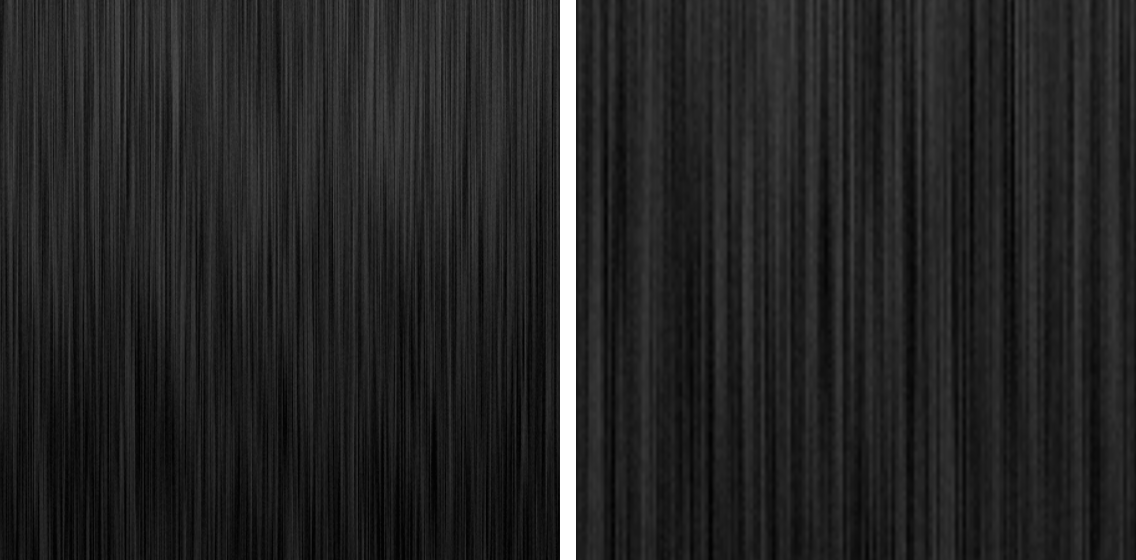
Left, the full canvas; right, a detail of the centre.
Write a WebGL 1 fragment shader that draws this texture.

```glsl
precision highp float;
// Dark brushed metal with fine vertical streaks, fading to black at the bottom.
uniform vec2 u_resolution;

#define TOP_LEVEL 0.178
#define BOTTOM_LEVEL 0.070
#define FINE_COLUMNS 450.0
#define MEDIUM_COLUMNS 290.0
#define BROAD_COLUMNS 90.0
#define FINE_CONTRAST 0.145
#define MEDIUM_CONTRAST 0.105
#define BROAD_CONTRAST 0.022
#define GRAIN_CONTRAST 0.040
#define EDGE_SHADE 0.2

float hash(vec2 p) {
  vec3 q = fract(vec3(p.xyx) * 0.1031);
  q += dot(q, q.yzx + 33.33);
  return fract((q.x + q.y) * q.z);
}

// Brightness along one column; each column has its own phase and streak length.
float columnNoise(float column, float y, float seed) {
  float phase = hash(vec2(column, seed));
  float stretch = 0.6 + 0.8 * hash(vec2(column, seed + 7.0));
  float t = y * stretch + phase * 20.0;
  float cell = floor(t);
  float a = hash(vec2(column, cell + seed * 3.0));
  float b = hash(vec2(column, cell + 1.0 + seed * 3.0));
  return mix(a, b, smoothstep(0.0, 1.0, t - cell));
}

// Streaks centred on zero, blended smoothly between neighbouring columns.
float streaks(vec2 uv, float columns, float rows, float seed) {
  float x = uv.x * columns;
  float column = floor(x);
  float y = uv.y * rows;
  float left = columnNoise(column, y, seed);
  float right = columnNoise(column + 1.0, y, seed);
  return mix(left, right, smoothstep(0.0, 1.0, x - column)) - 0.5;
}

void main() {
  vec2 uv = gl_FragCoord.xy / u_resolution;

  // Light falls from the top and dims towards the bottom and the sides.
  float light = smoothstep(-0.05, 0.95, uv.y);
  float level = mix(BOTTOM_LEVEL, TOP_LEVEL, light);
  float side = abs(uv.x - 0.46) / 0.54;
  level *= 1.0 - EDGE_SHADE * pow(side, 6.0);

  // Brush marks at three widths, plus short grain along them.
  float brush = FINE_CONTRAST * streaks(uv, FINE_COLUMNS, 5.0, 11.0)
              + MEDIUM_CONTRAST * streaks(uv, MEDIUM_COLUMNS, 4.5, 23.0)
              + BROAD_CONTRAST * streaks(uv, BROAD_COLUMNS, 5.0, 37.0)
              + GRAIN_CONTRAST * streaks(uv, FINE_COLUMNS, 260.0, 53.0);
  level += brush * mix(0.85, 1.06, light);

  gl_FragColor = vec4(vec3(max(level, 0.012)), 1.0);
}
```
